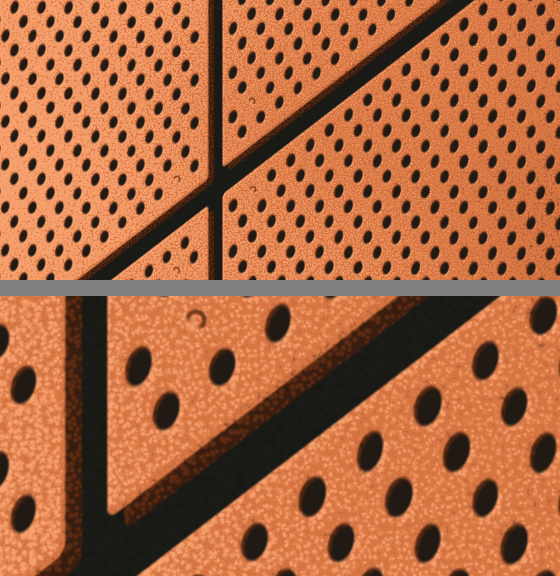
Top: the whole. Bottom: its middle third, enlarged.
Write a Shadertoy shader that draws this texture.

```glsl
// Perforated copper cladding: four panels split by a vertical and a diagonal seam.
// Each panel carries a skewed lattice of tilted oval holes, with one dented slot.
// Shifted distance fields give walls and lit lips; cellular noise gives the grain.

vec2 hash2(vec2 p) {
    vec3 q = fract(p.xyx * vec3(0.1031, 0.1030, 0.0973));
    q += dot(q, q.yzx + 33.33);
    return fract((q.xx + q.yz) * q.zy);
}

// Distance to the nearest scattered point
float cellular(vec2 p) {
    vec2 cell = floor(p);
    float nearest = 2.0;
    for (int y = -1; y <= 1; y++)
        for (int x = -1; x <= 1; x++) {
            vec2 n = cell + vec2(x, y);
            nearest = min(nearest, length(n + hash2(n) - p));
        }
    return nearest;
}

// Signed distances to the centre lines: x diagonal, y vertical
vec2 seams(vec2 p) {
    return vec2(dot(p - vec2(0.336, 0.0), vec2(-0.610, 0.792)), p.x - 0.7695);
}

// Positive inside the gap, negative on a panel, with rounded panel corners
float gapField(vec2 p) {
    float corner = 0.012;
    vec2 e = corner + vec2(0.037, 0.025) - abs(seams(p));
    return length(max(e, 0.0)) + min(max(e.x, e.y), 0.0) - corner;
}

// Approximate distance to an oval leaning to the right
float oval(vec2 p, vec2 radii) {
    vec2 q = vec2(dot(p, vec2(0.95, -0.31)), dot(p, vec2(0.31, 0.95)));
    return (length(q / radii) - 1.0) * radii.x;
}

void mainImage(out vec4 fragColor, in vec2 fragCoord) {
    vec2 p = fragCoord / iResolution.y;
    float soft = max(1.0 / iResolution.y, 0.0022);
    vec3 black = vec3(0.10, 0.10, 0.085);
    vec3 umber = vec3(0.22, 0.11, 0.06);
    vec3 rust = vec3(0.37, 0.17, 0.07);
    vec3 shadow = vec3(0.59, 0.31, 0.18);
    vec3 copper = vec3(0.84, 0.46, 0.26);
    vec3 glow = vec3(0.97, 0.63, 0.43);

    // Lattice of the current panel: dented slot position (xy) and scale (z)
    vec2 side = seams(p);
    vec3 panel = side.x > 0.0
        ? (side.y > 0.0 ? vec3(0.898, 0.635, 1.0) : vec3(0.630, 0.357, 0.97))
        : (side.y > 0.0 ? vec3(0.901, 0.320, 1.035) : vec3(0.628, 0.031, 0.97));
    mat2 lattice = panel.z * mat2(0.0664, 0.0521, 0.0331, -0.0529);
    vec2 slot = inverse(lattice) * (p - panel.xy);
    vec2 id = floor(slot + 0.5);
    vec2 local = lattice * (slot - id);
    vec2 margin = abs(seams(p - local));
    bool dented = dot(id, id) < 0.5;
    bool drilled = !dented && margin.x > 0.07 && margin.y > 0.052;

    // Brushed metal: light falls off to the right, grain breaks it up
    float grain = cellular(p * 125.0);
    float fine = cellular(p * 230.0 + 17.0);
    float light = 0.80 - 0.36 * p.x
        + 0.10 * sin(p.x * 3.1 + 2.0 * p.y + 0.6) * sin(p.y * 4.3 - p.x)
        + 0.85 * (0.47 - grain) + 0.45 * (0.47 - fine);

    // Lit lip below and right of each opening, shade on the opposite side
    float gap = gapField(p);
    vec2 lip = vec2(-0.005, 0.006);
    light += 0.22 * smoothstep(-0.004, 0.004, gapField(p + lip));
    light -= 0.40 * smoothstep(-0.004, 0.004, gapField(p - lip));
    vec2 radii = vec2(0.0142, 0.0236) * panel.z
        * (0.95 + 0.10 * hash2(id + panel.xy * 91.0));
    float hole = drilled ? oval(local, radii) : 1.0;
    if (drilled) {
        light += 0.25 * smoothstep(0.003, -0.003, oval(local + lip, radii));
        light -= 0.25 * smoothstep(0.003, -0.003, oval(local - lip, radii));
    }
    vec3 color = mix(shadow, copper, smoothstep(-0.5, 0.12, light));
    color = mix(color, glow, smoothstep(0.25, 0.90, light));

    // Dent: a curled scratch with a bright scoop beside it
    if (dented) {
        float curl = abs(length(local - vec2(0.002, 0.003)) - 0.010) - 0.0025;
        float arc = smoothstep(-0.006, 0.004, local.y + 0.7 * local.x);
        color = mix(color, glow, 0.6 * smoothstep(0.010, 0.002, length(local + vec2(0.003, 0.005))));
        color = mix(color, rust, 0.85 * arc * smoothstep(soft, -soft, curl));
    }

    // Holes: dark core with a thin wall at the upper left
    float core = smoothstep(soft, -soft, oval(local + vec2(-0.004, 0.003), radii));
    vec3 inside = mix(mix(rust, umber, grain), mix(black, umber, 0.25), core);
    color = mix(color, inside, smoothstep(soft, -soft, hole));

    // Seams: panel thickness seen as a rough brown wall, then black depth
    float wall = smoothstep(soft, -soft, gapField(p + vec2(-0.020, 0.013)));
    vec3 wallColor = mix(rust, umber, smoothstep(0.15, 0.65, grain + gap * 12.0 - 0.1));
    vec3 seamColor = mix(black * (1.08 - 0.2 * grain), wallColor, wall);
    color = mix(color, seamColor, smoothstep(-soft, soft, gap));

    fragColor = vec4(color, 1.0);
}
```
